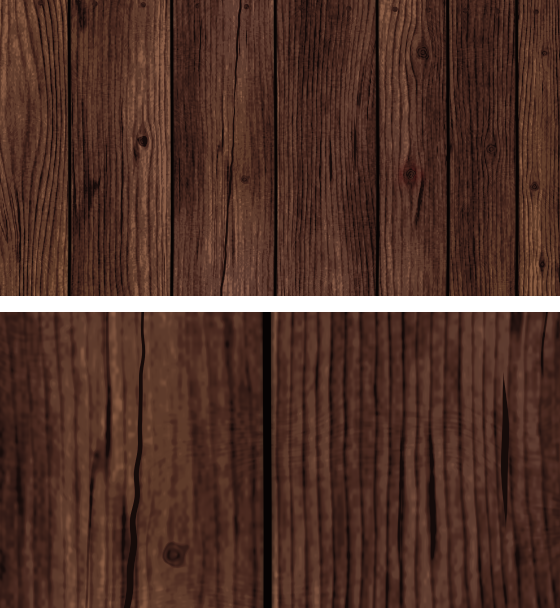
Top: the whole. Bottom: its middle third, enlarged.
A WebGL 2 fragment shader for this texture:

```glsl
#version 300 es
precision highp float;
uniform vec2 u_resolution;
out vec4 fragColor;

#define PLANKS 7
#define GAP_HALF_WIDTH 0.0024
#define RINGS_LEFT 84.0
#define RINGS_RIGHT 125.0
#define KNOT_SPACING 0.176
#define NAIL_RADIUS 0.0048
#define PITCH vec3(0.08, 0.04, 0.035)
#define DARK vec3(0.20, 0.105, 0.085)
#define MID vec3(0.29, 0.16, 0.12)
#define LIGHT vec3(0.37, 0.23, 0.155)
#define PALE vec3(0.54, 0.36, 0.25)
#define RED_STAIN vec3(0.40, 0.08, 0.08)

// Plank borders in canvas widths; the outer two lie off the canvas
const float BORDERS[8] = float[8](-0.06, 0.124, 0.307, 0.492, 0.674, 0.800, 0.923, 1.06);

float hash(vec2 p) {
    vec3 q = fract(p.xyx * 0.1031);
    q += dot(q, q.yzx + 33.33);
    return fract((q.x + q.y) * q.z);
}

float noise(vec2 p) {
    vec2 i = floor(p), f = fract(p);
    f = f * f * (3.0 - 2.0 * f);
    return mix(mix(hash(i), hash(i + vec2(1, 0)), f.x),
               mix(hash(i + vec2(0, 1)), hash(i + vec2(1, 1)), f.x), f.y);
}

vec3 woodRamp(float t) {
    vec3 c = mix(PITCH, DARK, smoothstep(0.0, 0.26, t));
    c = mix(c, MID, smoothstep(0.22, 0.48, t));
    c = mix(c, LIGHT, smoothstep(0.45, 0.66, t));
    return mix(c, PALE, smoothstep(0.68, 1.0, t));
}

// Soft coverage of a line or disc at signed distance d
float cover(float d, float px) {
    return 1.0 - smoothstep(-px, px, d);
}

void main() {
    vec2 p = gl_FragCoord.xy / u_resolution.x;
    float px = 0.7 / u_resolution.x;
    float height = u_resolution.y / u_resolution.x;

    // Find the plank, its sides and the nearest gap
    float x = p.x + 0.0022 * (noise(vec2(p.y * 9.0, 3.0)) - 0.5);
    int plank = 0;
    for (int i = 1; i < PLANKS; i++) if (x > BORDERS[i]) plank = i;
    float id = float(plank);
    float left = BORDERS[plank], right = BORDERS[plank + 1];
    float edge = min(x - left, right - x);
    vec2 seed = vec2(id * 17.3, id * 41.7);

    // Knots, rarer on the left, push the growth rings aside
    float warp = 0.02 + 0.035 * hash(seed + 5.0);
    float field = p.x + warp * (noise(vec2(p.x * 13.0, p.y * 3.0) + seed) - 0.5)
                + 0.005 * (noise(vec2(p.x * 30.0, p.y * 10.0) + seed) - 0.5)
                + 0.0016 * (noise(vec2(p.x * 90.0, p.y * 45.0) + seed) - 0.5);
    float knot = 0.0, knotTone = 0.0, halo = 0.0, red = 0.0;
    for (int k = 0; k < 3; k++) {
        vec2 cell = vec2(id + 3.0, float(k) + 11.0);
        float present = step(0.85 - 0.13 * id, hash(cell + 31.0));
        float radius = 0.004 + 0.011 * hash(cell + 7.0) * smoothstep(-2.0, 5.0, id);
        vec2 center = vec2(mix(left, right, 0.2 + 0.6 * hash(cell)),
                           KNOT_SPACING * (float(k) + 0.1 + 0.5 * hash(cell + 19.0)));
        vec2 d = p - center;
        float dist = length(d * vec2(1.0, 0.85)) + 0.004 * (noise(p * 150.0) - 0.5);
        vec2 flow = d * vec2(1.0, 0.55);
        float pull = present * exp(-dot(flow, flow) / (radius * radius * 4.0));
        field -= d.x * pull;
        halo = max(halo, pull);
        float inside = present * cover(dist - radius, px + 0.0008);
        knot = max(knot, inside);
        knotTone += inside * (0.2 + 0.1 * sin(dist * 1500.0));
        if (plank == 4 && k == 1) red = exp(-dot(d, d) * 2600.0) * noise(p * vec2(130.0, 60.0));
    }

    // Growth rings: narrow dark latewood, fading in and out
    float phase = field * mix(RINGS_LEFT, RINGS_RIGHT, id / 6.0) * 6.2832
                + 4.0 * noise(vec2(field * 40.0, p.y * 1.5) + seed);
    float wave = 0.5 + 0.5 * sin(phase + 0.7 * sin(phase));
    float ring = 0.8 - 1.9 * pow(wave, 2.2);
    float contrast = (0.13 + 0.04 * abs(id - 2.5)) * (0.25 + 1.4 * noise(vec2(field * 26.0, p.y * 3.0) + seed));

    // Broad streaks, fibres, grit and short saw nicks
    float streak = noise(vec2(field * 22.0, p.y * 2.0) + seed + 50.0) - 0.5;
    float patches = noise(p * vec2(9.0, 6.0) + seed + 20.0) - 0.5;
    float fibre = noise(vec2(p.x * 330.0, p.y * 38.0) + seed) - 0.5;
    float strand = noise(vec2(field * 150.0, p.y * 7.0) + seed) - 0.5;
    float grit = noise(p * vec2(430.0, 260.0) + seed) - 0.5;
    float nicks = noise(vec2(p.x * 170.0, p.y * 330.0 + 30.0 * noise(p * 20.0))) - 0.5;
    float tone = 0.5 + 0.08 * (hash(seed + 2.0) - 0.5) + contrast * ring
               + 0.46 * streak + 0.2 * patches + 0.28 * fibre + 0.2 * strand
               + 0.2 * grit + 0.12 * nicks - 0.1 * halo;
    tone = mix(tone, knotTone + 0.2 * fibre + 0.2 * grit, knot);

    // Hairline checks, one long crack and one short split
    float check = abs(noise(vec2(field * 70.0, p.y * 4.0) + seed + 90.0) - 0.5);
    float checked = smoothstep(0.62, 0.72, noise(vec2(p.x * 26.0, p.y * 8.0) + seed + 70.0));
    tone -= 0.4 * checked * (1.0 - smoothstep(0.01, 0.06, check));
    float crackX = mix(0.396, 0.431, p.y / height) + 0.005 * (noise(vec2(p.y * 14.0, 8.0)) - 0.5)
                 + 0.002 * (noise(vec2(p.y * 70.0, 6.0)) - 0.5);
    float crack = cover(abs(p.x - crackX) - 0.0005 - 0.0016 * noise(vec2(p.y * 20.0, 2.0)), px);
    float splitY = (p.y - 0.27) / 0.045;
    float splitX = 0.633 + 0.006 * (noise(vec2(p.y * 35.0, 4.0)) - 0.5);
    float split = cover(abs(p.x - splitX) - 0.0022 * (1.0 - splitY * splitY), px);
    tone = mix(tone, 0.03, max(crack, split));

    // Two nails per plank, with a dark run below each
    for (int n = 0; n < 2; n++) {
        float nailX = mix(left, right, 0.25 + 0.47 * float(n));
        vec2 d = p - vec2(nailX, height - 0.004 - 0.018 * nailX);
        tone -= 0.2 * exp(-abs(d.x) * 160.0 - abs(d.y) * 18.0);
        tone = mix(tone, 0.08 + 0.25 * noise(p * 400.0), cover(length(d) - NAIL_RADIUS, px));
    }

    // Colour, worn plank sides and gaps
    tone += 0.14 * exp(-abs(x - left - 0.005) * 450.0) * noise(vec2(p.y * 40.0, id));
    vec3 color = woodRamp(clamp(tone, 0.0, 1.0));
    float cool = noise(p * vec2(7.0, 4.0) + 30.0) * (1.0 - abs(id - 2.5) / 5.0);
    color += vec3(0.0, 0.008, 0.05) * cool * smoothstep(0.35, 0.7, tone);
    color = mix(color, RED_STAIN, 0.8 * red * (1.0 - knot));
    color *= mix(0.6, 1.0, smoothstep(0.001, 0.006, edge));
    color = mix(color, PITCH * 0.3, cover(edge - GAP_HALF_WIDTH, px));
    fragColor = vec4(color, 1.0);
}
```
